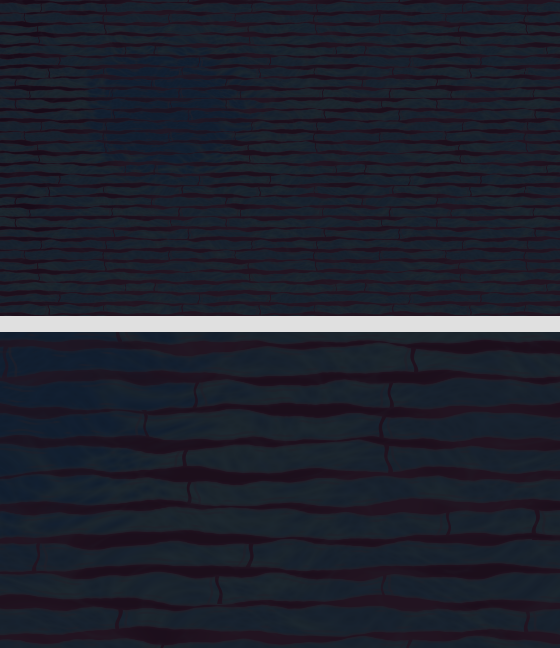
Top: the whole. Bottom: its middle third, enlarged.
Write a WebGL 1 fragment shader that draws this texture.

```glsl
precision highp float;
// Dim wall of long slate-blue strips parted by wavy, tapering plum gaps and thin joints.
// A tile of eleven rows repeats 2.67 times each way; layered sines bend the gaps,
// while cellular noise adds mottling and wear that do not repeat with the tile.
uniform vec2 u_resolution;

const float TAU = 6.2831853;
const float TILES = 2.6667;         // tiles down the canvas height
const float TILE_ROWS = 11.0;
const float TILE_WIDTH = 0.6667;    // in canvas heights
const float TILE_JOINTS = 3.0;      // joint slots per row of a tile
const float JOINT_CHANCE = 0.62;
const float ROW_SHIFT = 0.2;
const float GAP_HALF = 0.125;       // in row heights
const float GAP_TAPER = 0.075;
const float JOINT_HALF = 0.055;
const float HALO = 0.10;
const vec2 STAIN_CENTER = vec2(0.52, 0.65);
const vec2 STAIN_RADIUS = vec2(0.29, 0.22);

const vec3 SLATE = vec3(0.09, 0.13, 0.18);
const vec3 GREY_SLATE = vec3(0.11, 0.15, 0.18);
const vec3 STAIN_BLUE = vec3(0.06, 0.115, 0.19);
const vec3 DUSK = vec3(0.13, 0.12, 0.16);
const vec3 PLUM = vec3(0.135, 0.08, 0.13);
const vec3 DEEP_PLUM = vec3(0.095, 0.045, 0.095);

float hash(vec2 p) {
  return fract(sin(dot(p, vec2(12.989, 78.233))) * 43758.55);
}

// Distance to the nearest scattered point, about 0 to 1
float cellular(vec2 p) {
  vec2 cell = floor(p);
  float nearest = 2.0;
  for (int j = -1; j <= 1; j++) {
    for (int i = -1; i <= 1; i++) {
      vec2 c = cell + vec2(float(i), float(j));
      vec2 point = c + vec2(hash(c), hash(c + 31.7));
      nearest = min(nearest, length(p - point));
    }
  }
  return nearest;
}

// Layered sines that close over one tile width
float tileWave(float x, float seed) {
  float a = TAU * x / TILE_WIDTH;
  float s = TAU * hash(vec2(seed, 4.3));
  return 0.45 * sin(2.0 * a + s) + 0.35 * sin(5.0 * a + 2.7 * s)
       + 0.2 * sin(11.0 * a + 5.1 * s);
}

// Signed distance to the gap nearest to v, in row heights
float gapDistance(float x, float v) {
  float line = floor(v + 0.5);
  float seed = mod(line, TILE_ROWS);
  float bend = 0.13 * tileWave(x, seed + 20.0);
  float taper = GAP_TAPER * (1.4 * tileWave(x, seed + 50.0)
              + 0.5 * sin(TAU * x / TILE_WIDTH + 4.0 * seed));
  return abs(v - line - bend) - max(GAP_HALF + taper, 0.025);
}

// x: signed distance to the joint, y: distance to its pale companion line
vec2 jointDistance(float x, float v, float rows) {
  float row = mod(floor(v), TILE_ROWS);
  float f = fract(v) - 0.5;
  float slots = x / TILE_WIDTH * TILE_JOINTS;
  float slotSize = TILE_WIDTH / TILE_JOINTS * rows;
  vec2 best = vec2(9.0);
  for (int i = -1; i <= 1; i++) {
    float slot = floor(slots) + float(i);
    vec2 id = vec2(mod(slot, TILE_JOINTS), row);
    float present = step(hash(id + 7.1), JOINT_CHANCE);
    float center = slot + 0.15 + 0.7 * hash(id + 2.6);
    float lean = 0.35 * (hash(id + 9.4) - 0.5) * f;
    float side = hash(id + 5.8) < 0.5 ? -1.0 : 1.0;
    float dx = (slots - center) * slotSize + lean + 0.04 * sin(9.0 * f + 6.0 * center);
    float halfWidth = JOINT_HALF * (0.6 + 2.8 * f * f + 0.5 * hash(id + 3.3));
    vec2 d = vec2(abs(dx) - halfWidth, abs(dx - side * (0.24 + 0.25 * f)));
    best = min(best, mix(vec2(9.0), d, present));
  }
  return best;
}

void main() {
  vec2 p = gl_FragCoord.xy / u_resolution.y;
  float rows = TILES * TILE_ROWS;
  float v = (1.0 - p.y) * rows - ROW_SHIFT;
  float soft = max(rows / u_resolution.y, 0.04);

  // Broad wear and fine mottling
  vec2 warped = p + 0.015 * sin(p.yx * vec2(37.0, 29.0) + 2.0 * sin(p * 17.0));
  float patches = cellular(warped * vec2(5.0, 9.0));
  float mottle = cellular(warped * vec2(24.0, 62.0));
  float grain = cellular(warped * vec2(70.0, 130.0));

  // Strip surface
  float plank = hash(vec2(mod(floor(v), TILE_ROWS), 61.0));
  float grey = 0.5 * patches + 0.5 * mottle + 0.25 * (plank - 0.5);
  vec3 color = mix(SLATE, GREY_SLATE, smoothstep(0.25, 0.75, grey));
  float reach = length((p - STAIN_CENTER) / STAIN_RADIUS) + 0.5 * (mottle - 0.5);
  float stain = 1.0 - smoothstep(0.55, 1.1, reach);
  stain *= smoothstep(0.265, 0.285, p.x);
  color = mix(color, STAIN_BLUE, 0.75 * stain);
  color *= 0.96 + 0.09 * grain;

  // Worn halo and broken rim beside the gaps
  float gap = gapDistance(p.x, v) + 0.035 * (grain - 0.5);
  vec2 joint = jointDistance(p.x, v, rows);
  float halo = 1.0 - smoothstep(0.0, HALO, gap);
  color = mix(color, DUSK, halo * (0.85 - 0.4 * stain));
  float rim = 1.0 - smoothstep(0.015, 0.015 + soft, abs(gap - 0.15));
  color = mix(color, DUSK, 0.45 * rim * smoothstep(0.4, 0.65, mottle));
  float companion = 1.0 - smoothstep(0.02, 0.02 + soft, joint.y);
  color = mix(color, DUSK, 0.6 * companion);

  // Gaps and joints, deeper toward the left edge and fainter near the bottom
  float edge = 1.0 - smoothstep(0.1, 0.45, p.x);
  float depth = 0.65 * smoothstep(0.1, 0.6, patches) * smoothstep(0.0, 0.4, p.y) + 0.5 * edge;
  float core = smoothstep(0.0, 0.1, -gap);
  vec3 gapColor = mix(PLUM, DEEP_PLUM, clamp(depth * (0.5 + 0.5 * core), 0.0, 1.0));
  float groove = 1.0 - smoothstep(-0.5 * soft, 0.5 * soft, min(gap, joint.x));
  float fade = 0.3 * stain + 0.2 * smoothstep(0.55, 0.8, mottle);
  color = mix(color, gapColor, groove * (1.0 - fade));

  gl_FragColor = vec4(color, 1.0);
}
```
